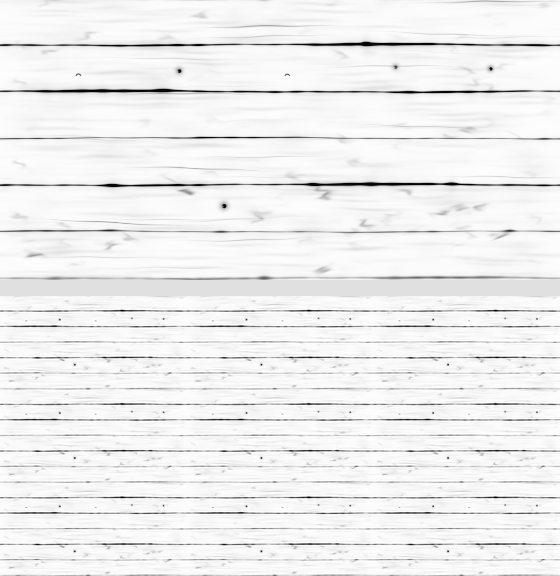
Top, the tile; bottom, the same tile 3 across and 3 down.
Reproduce this texture map procedurally as a Shadertoy shader.

```glsl
// Whitewashed horizontal planks with dark uneven seams, nail holes and faint grain; tiles both ways.

const float TAU = 6.2831853;
const float PLANKS = 6.0;
const float SEAM_OFFSET = 0.04;      // in planks, above the lower edge
const float SEAM_WIDTH = 0.0021;     // thinnest soft half width
const float SEAM_SWELL = 0.0022;     // extra width where the gap opens
const float SEAM_WOBBLE = 0.0035;
const float KNOTS_ACROSS = 7.0;      // dark bulges along each seam
const float GRAIN = 0.07;
const float CRACKS = 0.34;
const float STAINS = 0.42;
const vec3 PAINT = vec3(0.992);
const vec3 GAP = vec3(0.02);

// Per seam, bottom to top: darkness, shift along x, softness
const vec3 SEAMS[6] = vec3[6](
    vec3(0.30, 0.12, 1.7), vec3(0.42, 0.42, 0.9), vec3(0.95, 0.00, 1.0),
    vec3(0.52, 0.75, 0.8), vec3(1.00, 0.52, 1.0), vec3(0.95, 0.00, 1.0));

// Nail marks: x, y, radius, and 1 for a hole or 0 for a crescent dent
const vec4 NAILS[6] = vec4[6](
    vec4(0.320, 0.747, 0.0095, 1.0), vec4(0.706, 0.761, 0.0090, 0.7),
    vec4(0.876, 0.755, 0.0085, 1.0), vec4(0.400, 0.265, 0.0110, 1.0),
    vec4(0.140, 0.727, 0.0085, 0.0), vec4(0.513, 0.727, 0.0080, 0.0));

vec3 hash3(vec2 cell, float seed) {
    vec3 q = fract(cell.xyx * vec3(0.1031, 0.1030, 0.0973) + seed * 0.137);
    q += dot(q, q.yxz + 33.33);
    return fract((q.xxy + q.yzz) * q.zyx);
}

// Wrapping cellular noise: soft ellipses, one per cell, few of them strong
float smudges(vec2 uv, vec2 cells, vec2 radius, float rarity, float tilt, float seed) {
    vec2 p = uv * cells, base = floor(p);
    float sum = 0.0;
    for (int j = -1; j <= 1; j++)
    for (int i = -1; i <= 1; i++) {
        vec2 cell = base + vec2(i, j);
        vec3 h = hash3(mod(cell, cells), seed);
        vec2 d = p - cell - h.xy;
        d.y += tilt * (h.x - 0.5) * d.x;
        d /= radius;
        sum += pow(h.z, rarity) * exp(-dot(d, d));
    }
    return sum;
}

// How far a gap opens along its length, about 0 to 1
float gapSwell(float x) {
    float t = TAU * x;
    return 0.5 + 0.2 * (cos(t - 4.1) + cos(2.0 * t - 2.5) + cos(3.0 * t - 5.8))
        + 0.10 * sin(17.0 * t + 2.0 * sin(3.0 * t)) + 0.07 * sin(29.0 * t);
}

float seamBulge(float x, float row) {
    float p = x * KNOTS_ACROSS, base = floor(p), sum = 0.0;
    for (int i = -1; i <= 1; i++) {
        float cell = base + float(i);
        vec3 h = hash3(vec2(mod(cell, KNOTS_ACROSS), row), 5.0);
        float d = (p - cell - h.x) / mix(0.05, 0.12, h.y);
        sum += h.z * h.z * exp(-d * d);
    }
    return sum;
}

float seamInk(vec2 uv, float px) {
    float p = uv.y * PLANKS - SEAM_OFFSET;
    float k = floor(p + 0.5), row = mod(k, PLANKS);
    vec3 seam = SEAMS[int(row)];
    float x = uv.x - seam.y, t = TAU * x;
    float swell = max(gapSwell(x), 0.0);
    float bulge = seamBulge(uv.x, row);
    float wobble = 0.6 * cos(t - 4.1) + 0.25 * sin(3.0 * t) + 0.15 * sin(8.0 * t + sin(2.0 * t));
    float d = (p - k) / PLANKS - SEAM_WOBBLE * wobble - 0.0012 * bulge;
    float width = (SEAM_WIDTH + SEAM_SWELL * (swell * seam.x + bulge)) * seam.z;
    width = max(width, 0.6 * px);
    float dark = seam.x * (0.4 + 1.0 * swell + 0.9 * bulge);
    float core = exp(-d * d / (width * width));
    float below = exp(-abs(d + 0.002) / (2.5 * width));
    return clamp(dark * (1.15 * core + 0.12 * below), 0.0, 1.0);
}

float nailInk(vec2 uv, float aspect, float px) {
    float ink = 0.0;
    for (int i = 0; i < 6; i++) {
        vec4 nail = NAILS[i];
        vec2 d = uv - nail.xy;
        d = (d - floor(d + 0.5)) * vec2(aspect, 1.0);
        float r = length(d), soft = max(0.0025, px);
        float hole = 1.0 - smoothstep(-soft, soft, length(d - vec2(0.001, -0.001)) - 0.75 * nail.z);
        float halo = 0.4 * exp(-r * r / (1.9 * nail.z * nail.z));
        float glint = 0.5 * exp(-dot(d + vec2(0.004, 0.003), d + vec2(0.004, 0.003)) / 8e-6);
        float rim = (r - nail.z) / max(0.0022, 0.7 * px);
        float crescent = 0.65 * exp(-rim * rim) * smoothstep(-0.001, 0.005, d.y);
        float holeInk = nail.w * max(hole * (1.0 - glint), halo);
        ink = max(ink, nail.w > 0.0 ? holeInk : crescent);
    }
    return ink;
}

void mainImage(out vec4 fragColor, in vec2 fragCoord) {
    vec2 uv = fragCoord / iResolution.xy;
    float px = 1.0 / iResolution.y;
    vec2 t = TAU * uv;

    // Wavy grain and ragged stains, bent by whole-period sines
    vec2 wavy = uv + vec2(0.0, 0.004 * sin(2.0 * t.x + 3.0 * t.y) + 0.0015 * sin(9.0 * t.x + 5.0 * t.y));
    vec2 ragged = uv + 0.005 * sin(vec2(31.0, 23.0) * t.yx + 2.0 * sin(vec2(13.0, 17.0) * t));
    float plank = mod(floor(uv.y * PLANKS - SEAM_OFFSET), PLANKS);
    float worn = plank < 2.0 ? 1.0 : 0.45;

    float wear = GRAIN * smudges(wavy, vec2(9.0, 64.0), vec2(0.5, 0.4), 3.0, 0.0, 1.0);
    wear += 0.03 * smudges(ragged, vec2(16.0, 18.0), vec2(0.5), 2.0, 0.0, 2.0);
    wear += CRACKS * smudges(wavy, vec2(5.0, 20.0), vec2(0.42, 0.045), 9.0, 0.5, 3.0);
    wear += STAINS * worn * smudges(ragged, vec2(26.0, 22.0), vec2(0.3, 0.2), 14.0, 1.5, 4.0);

    float clean = (1.0 - min(wear, 0.6)) * (1.0 - seamInk(uv, px));
    clean *= 1.0 - nailInk(uv, iResolution.x / iResolution.y, px);
    fragColor = vec4(mix(GAP, PAINT, clean), 1.0);
}
```
